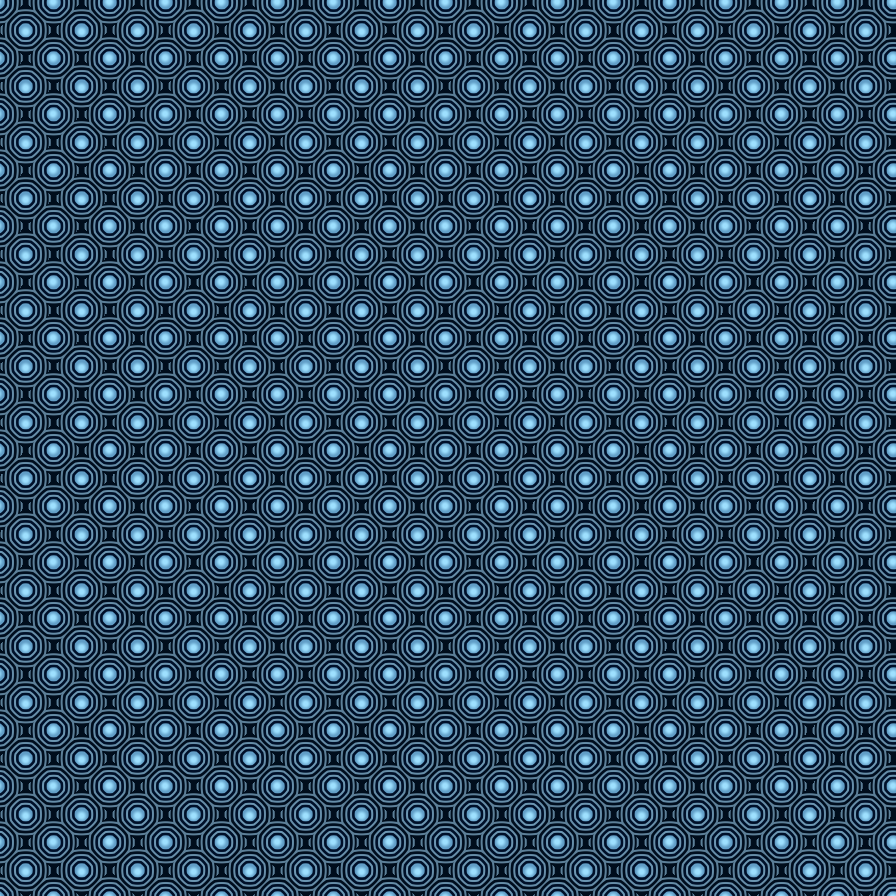
Write a three.js fragment shader that draws this pattern.

```glsl
varying vec2 vUv;

const float REPEATS = 16.0;              // cells across and down, two dots per cell
const vec2  DOT_ORIGIN = vec2(0.458);    // first dot centre, in cells
const float OCTAGON_MIX = 0.5;           // 0 = round rings, 1 = octagonal rings
const int   RING_COUNT = 3;
const float FIRST_RING = 0.190;          // radii and widths in cells
const float RING_STEP = 0.084;
const float RING_WIDTH = 0.036;
const float SOFTNESS = 0.011;
const float DASH_RADIUS = 0.430;
const float CORE_RADIUS = 0.125;
const vec2  ROUND_GLINT = vec2(0.0, -0.025);   // highlight offsets of the two dot kinds
const vec2  CROSS_GLINT = vec2(-0.01, 0.01);

const vec3 GAP_INNER = vec3(0.00, 0.06, 0.16);
const vec3 GAP_OUTER = vec3(0.00, 0.05, 0.11);
const vec3 LINE_INNER = vec3(0.42, 0.59, 0.70);
const vec3 LINE_OUTER = vec3(0.36, 0.50, 0.60);
const vec3 CORE_EDGE = vec3(0.38, 0.62, 0.78);
const vec3 CORE_CENTRE = vec3(0.62, 0.88, 1.00);

// Offset from the nearest point of a unit grid
vec2 gridOffset(vec2 p) {
  return p - floor(p + 0.5);
}

// Distance whose contours lie between a circle and an octagon
float ringDistance(vec2 p) {
  vec2 a = abs(p);
  float octagon = max(max(a.x, a.y), (a.x + a.y) * 0.7071);
  return mix(length(p), octagon, OCTAGON_MIX);
}

float disc(float d, float radius) {
  return 1.0 - smoothstep(-SOFTNESS, SOFTNESS, d - radius);
}

float ring(float d, float radius) {
  return disc(abs(d - radius), 0.5 * RING_WIDTH);
}

void main() {
  // Nearest dot of two interleaved grids
  vec2 p = vUv * REPEATS - DOT_ORIGIN;
  vec2 roundDot = gridOffset(p);
  vec2 crossDot = gridOffset(p + 0.5);
  bool isCross = dot(crossDot, crossDot) < dot(roundDot, roundDot);
  vec2 q = isCross ? crossDot : roundDot;
  float d = ringDistance(q);

  // Concentric rings
  float lines = 0.0;
  for (int i = 0; i < RING_COUNT; i++) {
    lines = max(lines, ring(d, FIRST_RING + RING_STEP * float(i)));
  }

  // Upright dashes in the gaps between neighbours
  float sideways = step(abs(q.y), abs(q.x));
  lines = max(lines, ring(d, DASH_RADIUS) * sideways);

  float outward = smoothstep(0.22, 0.34, d);
  vec3 gap = mix(GAP_INNER, GAP_OUTER, outward);
  vec3 line = mix(LINE_INNER, LINE_OUTER, outward);
  vec3 colour = mix(gap, line, lines);

  // Glowing core with an off-centre highlight
  float glintDistance = length(q - (isCross ? CROSS_GLINT : ROUND_GLINT));
  vec3 core = mix(CORE_CENTRE, CORE_EDGE, smoothstep(0.2, 0.95, glintDistance / CORE_RADIUS));
  colour = mix(colour, core, disc(d, CORE_RADIUS));

  gl_FragColor = vec4(colour, 1.0);
}
```
